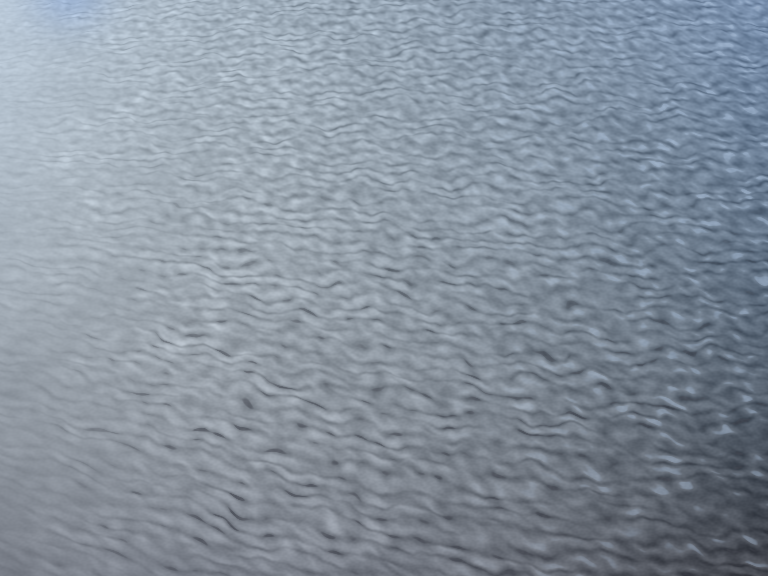
Write a Shadertoy shader that draws this texture.

```glsl
// Wind-rippled water seen at a slant, pale at the upper left, dark at the lower right.
// A smooth 3x3 colour field is shaded by warped wave trains that shrink with
// distance; thin dark troughs and bluish glints are cut from the same height.

const float FAR_FREQ = 200.0;    // ripples per canvas height at the top edge
const float PERSPECTIVE = 2.6;   // growth of the ripples towards the bottom
const float CONTRAST = 0.094;    // shading strength of the ripples
const float GRAIN = 0.026;       // fine surface texture
const float TAU = 6.28319;

const vec3 TOP_LEFT = vec3(0.73, 0.79, 0.85);
const vec3 TOP_MID = vec3(0.57, 0.63, 0.69);
const vec3 TOP_RIGHT = vec3(0.45, 0.54, 0.66);
const vec3 MID_LEFT = vec3(0.63, 0.67, 0.71);
const vec3 MID_MID = vec3(0.55, 0.59, 0.63);
const vec3 MID_RIGHT = vec3(0.36, 0.42, 0.49);
const vec3 LOW_LEFT = vec3(0.46, 0.48, 0.52);
const vec3 LOW_MID = vec3(0.44, 0.46, 0.50);
const vec3 LOW_RIGHT = vec3(0.23, 0.24, 0.27);
const vec3 TROUGH = vec3(0.27, 0.28, 0.32);
const vec3 GLINT = vec3(0.61, 0.69, 0.79);
const vec3 SKY_BLUE = vec3(0.54, 0.65, 0.82);

vec2 hashGradient(vec2 cell) {
    vec3 p = fract(cell.xyx * vec3(0.1031, 0.1030, 0.0973));
    p += dot(p, p.yzx + 33.33);
    float angle = TAU * fract((p.x + p.y) * p.z);
    return vec2(cos(angle), sin(angle));
}

// Gradient noise, roughly -1 to 1
float noise(vec2 p) {
    vec2 i = floor(p), f = p - i;
    vec2 u = f * f * f * (f * (f * 6.0 - 15.0) + 10.0);
    vec2 e = vec2(1.0, 0.0);
    float a = dot(hashGradient(i), f);
    float b = dot(hashGradient(i + e.xy), f - e.xy);
    float c = dot(hashGradient(i + e.yx), f - e.yx);
    float d = dot(hashGradient(i + e.xx), f - e.xx);
    return 1.5 * mix(mix(a, b, u.x), mix(c, d, u.x), u.y);
}

// Quadratic weights for three stops at 0, 0.5 and 1
vec3 stops(float s) {
    return vec3(2.0 * (s - 0.5) * (s - 1.0), 4.0 * s * (1.0 - s), 2.0 * s * (s - 0.5));
}

vec3 waterColour(vec2 uv) {
    vec3 wx = stops(uv.x), wy = stops(uv.y);
    vec3 low = mat3(LOW_LEFT, LOW_MID, LOW_RIGHT) * wx;
    vec3 mid = mat3(MID_LEFT, MID_MID, MID_RIGHT) * wx;
    vec3 top = mat3(TOP_LEFT, TOP_MID, TOP_RIGHT) * wx;
    return mat3(low, mid, top) * wy;
}

// Canvas point to ripple units: rows bend downwards to the right and grow when near
vec2 rippleSpace(vec2 p) {
    float depth = 1.0 - p.y;
    float bend = (0.4 * p.x - 0.15 * p.x * p.x) * mix(-0.15, 1.0, depth);
    float t = max(depth - bend + 0.15, 0.0);
    float scale = 1.0 + PERSPECTIVE * t;
    return FAR_FREQ * vec2((p.x - 0.6) / scale, log(scale) / PERSPECTIVE);
}

float rippleHeight(vec2 q) {
    q.y += 0.4 * noise(q * vec2(0.22, 0.35)) + 0.22 * noise(q * vec2(0.6, 0.8) + 7.0);
    float phase = TAU * (q.y * 0.8 + 0.75 * noise(q * vec2(0.15, 0.3) + 31.0));
    float train = sin(phase + 0.7 * cos(phase));
    float strength = 0.42 + 0.5 * noise(q * vec2(0.2, 0.35) + 53.0);
    float chop = noise(q * vec2(0.4, 1.15) + 11.0);
    float crossed = noise(vec2(q.x * 0.4 + q.y * 0.35, q.y * 1.1 - q.x * 0.4) + 80.0);
    return train * strength + 0.75 * chop + 0.7 * crossed;
}

void mainImage(out vec4 fragColor, in vec2 fragCoord) {
    vec2 uv = fragCoord / iResolution.xy;
    vec2 p = fragCoord / iResolution.y;
    vec2 q = rippleSpace(p);
    float near = 1.0 - uv.y;

    // Broad colour, wind patches and a gap of blue sky at the upper left
    vec3 colour = waterColour(uv);
    float patches = noise(p * vec2(5.0, 7.0)) + 0.7 * noise(p * vec2(15.0, 21.0) + 5.0);
    colour += 0.018 * patches;
    vec2 gap = (uv - vec2(0.09, 1.01)) * vec2(20.0, 18.0);
    colour = mix(colour, SKY_BLUE, 0.55 * exp(-dot(gap, gap)));

    // Ripple shading, calmer on the pale left side
    float height = rippleHeight(q);
    float rough = mix(0.28, 1.0, smoothstep(0.0, 0.36, uv.x + 0.08 * patches));
    colour += CONTRAST * rough * height * vec3(0.98, 1.0, 1.02);

    // Dark lens-shaped troughs, mostly in the near water
    float lens = smoothstep(0.65, 1.05, -height);
    float troughZone = smoothstep(0.02, 0.3, uv.x) * smoothstep(0.2, 0.85, near);
    colour = mix(colour, TROUGH, 0.5 * lens * troughZone);

    // Thin bluish glints on the dark right side
    float crest = smoothstep(0.65, 1.1, height + 0.15 * noise(q * vec2(0.8, 2.0)));
    float glintZone = smoothstep(0.5, 0.95, uv.x) * mix(1.0, 0.6, near);
    colour = mix(colour, GLINT, 0.6 * crest * glintZone);

    // Fine texture: short facets riding on the ripples, then even grain
    float facets = noise(vec2(q.x * 0.7 + q.y * 0.3, q.y * 1.7 - q.x * 0.3) + 19.0);
    float grain = facets + 0.7 * noise(p * vec2(150.0, 230.0));
    colour += GRAIN * grain * mix(0.4, 1.0, rough);

    fragColor = vec4(clamp(colour, 0.0, 1.0), 1.0);
}
```
